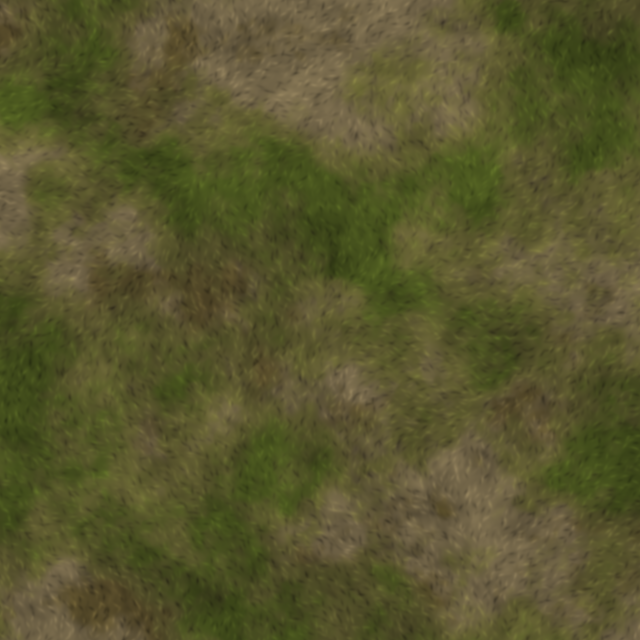
This texture is drawn by a WebGL 2 fragment shader. Its source:

```glsl
#version 300 es
precision highp float;

uniform vec2 u_resolution;
out vec4 outColor;

// Ground colours, from bare to overgrown
const vec3 STRAW  = vec3(0.430, 0.380, 0.272);
const vec3 UMBER  = vec3(0.365, 0.315, 0.175);
const vec3 OLIVE  = vec3(0.356, 0.342, 0.178);
const vec3 GRASS  = vec3(0.262, 0.307, 0.108);

// Feature sizes, in cells across the canvas
const float PATCH_CELLS = 4.5;
const float TONE_CELLS  = 5.5;
const float CLUMP_CELLS = 26.0;
const float TUFT_CELLS  = 52.0;
const float BLADE_CELLS = 108.0;

// Strengths
const float TONE_GAIN  = 0.075;
const float CLUMP_GAIN = 0.18;
const float TUFT_GAIN  = 0.13;
const float BLADE_GAIN = 0.19;

// Blade shape and lean
const vec2  BLADE_SIZE   = vec2(0.42, 0.20);
const float LEAN         = 1.1;
const float LEAN_DRIFT   = 3.2;
const float LEAN_SCATTER = 1.5;

// Four random values in 0..1 for an integer cell
vec4 cellHash(vec2 cell, float seed) {
    uvec4 v = uvec4(ivec4(ivec2(cell), int(seed), int(cell.x + cell.y)));
    v = v * 1664525u + 1013904223u;
    v += v.yzxy * v.wxyz;
    v ^= v >> 16u;
    v += v.yzxy * v.wxyz;
    return vec4(v >> 8u) / 16777216.0;
}

// Smooth cellular noise: random cell values blended by distance
float cellNoise(vec2 p, float seed) {
    vec2 cell = floor(p);
    float total = 0.0, weights = 0.0;
    for (int y = -1; y <= 1; y++) {
        for (int x = -1; x <= 1; x++) {
            vec2 c = cell + vec2(x, y);
            vec4 h = cellHash(c, seed);
            vec2 d = p - c - h.xy;
            float w = exp(-5.0 * dot(d, d));
            total += w * h.z;
            weights += w;
        }
    }
    return total / weights;
}

// Layered cellular noise, scaled to roughly unit deviation around zero
float layeredNoise(vec2 p, float seed) {
    float total = 0.0, amplitude = 1.0, energy = 0.0;
    mat2 turn = mat2(0.8, 0.6, -0.6, 0.8);
    for (int i = 0; i < 5; i++) {
        total += amplitude * (cellNoise(p, seed + float(i)) - 0.5);
        energy += amplitude * amplitude;
        amplitude *= 0.58;
        p = turn * p * 2.03 + 7.3;
    }
    return total / (0.2 * sqrt(energy));
}

// Light and dark slivers, one per cell, each with its own direction
float blades(vec2 p, float lean, float seed) {
    vec2 cell = floor(p);
    float total = 0.0;
    for (int y = -1; y <= 1; y++) {
        for (int x = -1; x <= 1; x++) {
            vec2 c = cell + vec2(x, y);
            vec4 h = cellHash(c, seed);
            vec2 d = p - c - h.xy;
            float angle = lean + LEAN_SCATTER * (h.w - 0.5);
            vec2 along = vec2(cos(angle), sin(angle));
            vec2 q = vec2(dot(d, along), dot(d, vec2(-along.y, along.x))) / BLADE_SIZE;
            total += (2.0 * h.z - 1.0) * exp(-0.5 * dot(q, q));
        }
    }
    return total;
}

void main() {
    vec2 p = gl_FragCoord.xy / u_resolution.y;

    // Fine relief
    float lean = LEAN + LEAN_DRIFT * (cellNoise(p * 4.0, 40.0) - 0.5);
    float blade = blades(p * BLADE_CELLS, lean, 50.0);
    float tuft = blades(p * TUFT_CELLS, lean, 60.0);
    float clump = cellNoise(p * CLUMP_CELLS, 70.0) - 0.5;

    // Ground cover: straw and umber, then olive, then grass
    float cover = layeredNoise(p * PATCH_CELLS + 3.7, 10.0) + 0.25 * tuft + 0.2 * blade;
    float tone = layeredNoise(p * TONE_CELLS + 11.2, 20.0);
    float damp = smoothstep(0.0, 1.8, -tone + 0.3 * tuft);
    vec3 bare = mix(STRAW, UMBER, damp);
    vec3 color = mix(bare, OLIVE, smoothstep(-1.2, 0.35, cover));
    color = mix(color, GRASS, smoothstep(0.1, 1.9, cover));

    // Shading
    float light = 1.0 + TONE_GAIN * clamp(tone, -2.0, 2.0) + CLUMP_GAIN * clump;
    light += TUFT_GAIN * tuft + BLADE_GAIN * blade;
    outColor = vec4(color * light, 1.0);
}
```
